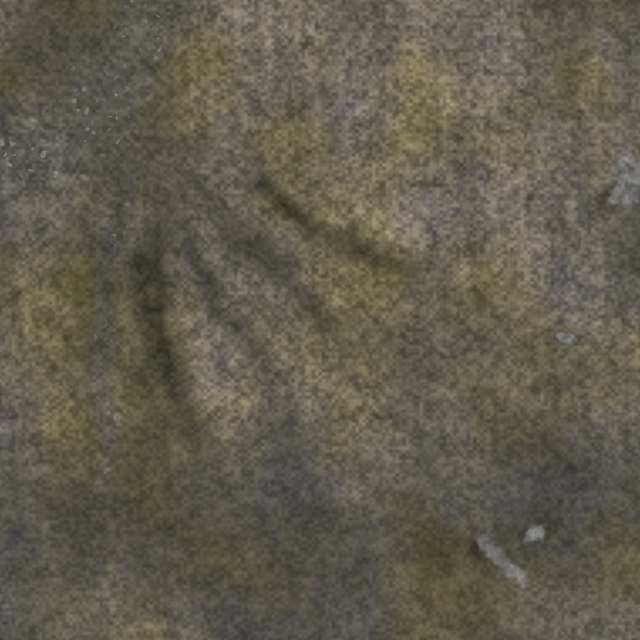
Write a Shadertoy shader that draws this texture.

```glsl
// Aerial view of a dry olive hillside with a fan of eroded gullies, scree and pale rocks.

const vec3  SOIL         = vec3(0.391, 0.375, 0.313);
const vec3  TONE_TINT    = vec3(1.0, 0.92, 0.80);
const vec3  OLIVE_SHIFT  = vec3(0.015, 0.012, -0.045);
const vec3  SCREE        = vec3(0.345, 0.340, 0.315);
const vec3  ROCK         = vec3(0.48, 0.48, 0.48);
const vec2  FAN_HUB      = vec2(0.19, 0.80);
const int   GULLY_COUNT  = 7;
const float FIRST_ANGLE  = -1.62;
const float ANGLE_STEP   = 0.19;
const float GULLY_DEPTH  = 0.075;
const float GRAIN_AMOUNT = 1.0;
const float STONE_SCALE  = 62.0;

// Broad areas: centre, radius, tone
const vec4 AREAS[9] = vec4[9](
    vec4(0.04, 0.93, 0.16, -0.065), vec4(0.97, 0.17, 0.22, -0.065),
    vec4(0.08, 0.20, 0.10, -0.050), vec4(0.60, 0.03, 0.13, -0.040),
    vec4(0.60, 0.80, 0.20,  0.035), vec4(0.33, 0.88, 0.10,  0.035),
    vec4(0.70, 0.26, 0.12,  0.035), vec4(0.02, 0.32, 0.10,  0.035),
    vec4(0.82, 0.50, 0.13,  0.030));

// Rock outcrops: centre, radius
const vec3 OUTCROPS[4] = vec3[4](
    vec3(0.985, 0.69, 0.034), vec3(0.80, 0.115, 0.027),
    vec3(0.905, 0.485, 0.016), vec3(0.87, 0.175, 0.014));

float hash(vec2 p) {
    return fract(sin(dot(p, vec2(127.1, 311.7))) * 43758.5453);
}

float noise(vec2 p) {
    vec2 i = floor(p), f = fract(p);
    f = f * f * (3.0 - 2.0 * f);
    return mix(mix(hash(i), hash(i + vec2(1, 0)), f.x),
               mix(hash(i + vec2(0, 1)), hash(i + vec2(1, 1)), f.x), f.y);
}

// Fractal noise centred on zero
float fbm(vec2 p) {
    float sum = 0.0, amp = 0.5;
    for (int i = 0; i < 5; i++) {
        sum += amp * (noise(p) - 0.5);
        p = mat2(1.6, 1.2, -1.2, 1.6) * p + 7.3;
        amp *= 0.5;
    }
    return sum;
}

float bump(float d, float width) {
    return exp(-d * d / (width * width));
}

float segmentDistance(vec2 p, vec2 a, vec2 b) {
    vec2 ab = b - a;
    return length(p - a - ab * clamp(dot(p - a, ab) / dot(ab, ab), 0.0, 1.0));
}

// Dark channels with pale banks, spreading from the hub
float gullies(vec2 p) {
    float tone = 0.0;
    for (int i = 0; i < GULLY_COUNT; i++) {
        float k = float(i);
        float angle = FIRST_ANGLE + ANGLE_STEP * k;
        vec2 dir = vec2(cos(angle), sin(angle));
        vec2 q = p - FAN_HUB;
        float along = dot(q, dir);
        float side = dot(q, vec2(-dir.y, dir.x)) - 0.22 * sin(k * 2.1) * along * along;
        float start = 0.04 + 0.14 * hash(vec2(k, 3.0));
        float end = 0.45 + 0.25 * hash(vec2(k, 9.0));
        float reach = smoothstep(start - 0.04, start + 0.08, along)
                    * (1.0 - smoothstep(end - 0.2, end + 0.05, along));
        float width = 0.013 + 0.016 * max(along, 0.0);
        tone += reach * (0.4 * bump(side - 2.2 * width, width) - bump(side, width));
    }
    // Curved channel around the upper slope
    vec2 c = p - vec2(0.62, 0.85);
    float arc = smoothstep(0.0, 0.12, -c.y) * (1.0 - smoothstep(0.0, 0.14, c.x));
    return tone - 0.9 * arc * bump(length(c) - 0.255, 0.019);
}

// Scattered stones: x is coverage, y is a random shade
vec2 stones(vec2 p) {
    p = p * STONE_SCALE + 0.5 * vec2(noise(p * 130.0), noise(p * 130.0 + 40.0));
    vec2 cell = floor(p);
    float size = mix(0.08, 0.36, pow(hash(cell + 5.0), 2.0));
    vec2 centre = mix(vec2(size), vec2(1.0 - size), vec2(hash(cell), hash(cell + 17.0)));
    float cover = 1.0 - smoothstep(size * 0.5, size + 0.08, length(fract(p) - centre));
    return vec2(cover * step(0.45, hash(cell + 31.0)), hash(cell + 57.0));
}

void mainImage(out vec4 fragColor, in vec2 fragCoord) {
    vec2 uv = fragCoord / iResolution.xy;
    vec2 warp = vec2(fbm(uv * 7.0), fbm(uv * 7.0 + 20.0));
    vec2 p = uv + 0.09 * warp;

    // Broad tone
    float tone = 0.19 * fbm(uv * 5.0 + 3.0) + GULLY_DEPTH * gullies(p);
    for (int i = 0; i < 9; i++)
        tone += AREAS[i].w * bump(length(uv + 0.2 * warp - AREAS[i].xy), AREAS[i].z);

    // Streaks run downhill, and along the rays inside the fan
    vec2 q = p - FAN_HUB;
    float angle = atan(q.y, q.x);
    float fan = smoothstep(-1.8, -1.5, angle) * (1.0 - smoothstep(-0.6, -0.3, angle));
    float downhill = fbm(p * vec2(22.0, 5.0));
    float radial = fbm(vec2(angle * 9.0, length(q) * 5.0));
    tone += 0.14 * mix(downhill, radial, fan);

    // Grain, stronger on the pale dry ground
    float grain = 0.13 * (noise(uv * 190.0) - 0.5) + 0.10 * (noise(uv * 97.0 + 9.0) - 0.5)
                + 0.07 * (noise(uv * 46.0 + 4.0) - 0.5);
    grain *= GRAIN_AMOUNT * clamp(1.0 + 6.0 * tone, 0.65, 1.4);
    vec3 color = SOIL + TONE_TINT * (tone + grain) + OLIVE_SHIFT * 3.0 * fbm(uv * 9.0 + 50.0);

    // Scree band and stony gully bed
    float band = segmentDistance(p, vec2(0.25, 1.03), vec2(0.16, 0.82));
    band = min(band, segmentDistance(p, vec2(0.16, 0.82), vec2(-0.03, 0.70)));
    float bed = segmentDistance(p, vec2(0.185, 0.74), vec2(0.165, 0.25));
    float scree = max(1.0 - smoothstep(0.02, 0.075, band),
                      0.55 * (1.0 - smoothstep(0.005, 0.03, bed)));
    color = mix(color, SCREE + 1.1 * grain + 0.1 * fbm(uv * 30.0), 0.8 * scree);
    vec2 stone = stones(uv);
    color = mix(color, ROCK * mix(0.75, 1.25, stone.y) + grain, 0.75 * stone.x * scree);

    // Outcrops with a shaded left edge
    for (int i = 0; i < 4; i++) {
        vec2 d = (uv - OUTCROPS[i].xy + 0.12 * warp) / OUTCROPS[i].z;
        float ragged = length(d * vec2(0.8, 1.2)) + 1.8 * fbm(uv * 45.0);
        color *= 1.0 - 0.35 * bump(length(d + vec2(1.1, 0.2)), 0.6);
        color = mix(color, ROCK + 1.2 * grain + 0.35 * fbm(uv * 60.0),
                    0.8 * (1.0 - smoothstep(0.5, 1.2, ragged)));
    }

    fragColor = vec4(clamp(color, 0.0, 1.0), 1.0);
}
```
